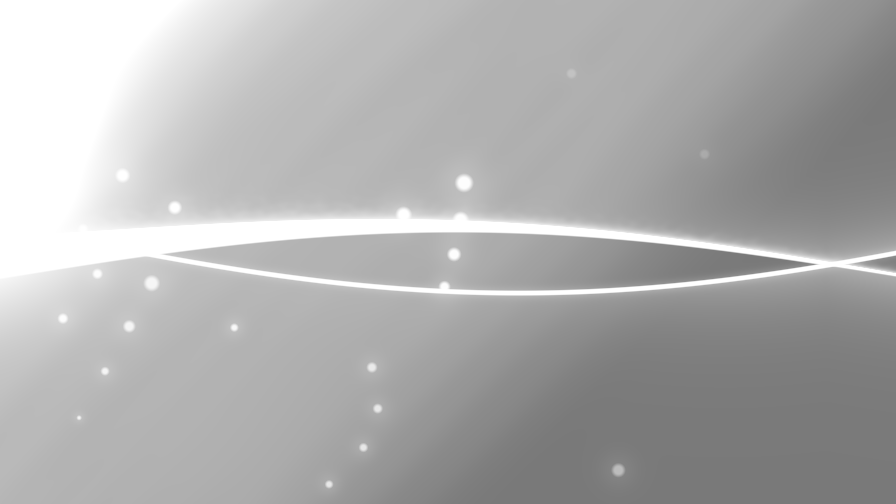
Give the GLSL for this background, as a WebGL 1 fragment shader.

```glsl
precision highp float;
// Silver backdrop: a diagonal grey gradient crossed by two bright arcs that
// enclose a dark lens, with round lights strung along short curved trails.
// Lengths are in canvas heights; brightness is built up by screening light.
uniform vec2 u_resolution;

#define FLOOR_GREY 0.475
#define START_GREY 0.79
#define ARC_TOP vec2(0.903, 0.539)
#define ARC_BOTTOM vec2(1.03, 0.4185)
#define BAND_WIDTH 0.086
#define BAND_TAPER 1.35
#define LINE_HALF_WIDTH 0.005
#define HAZE_REACH 0.075
#define STREAK_AMOUNT 0.018
#define HALO_STRENGTH 0.16

vec2 gradientAt(vec2 cell) {
  float h = fract(sin(dot(cell, vec2(127.1, 311.7))) * 4375.85);
  return vec2(cos(6.2832 * h), sin(6.2832 * h));
}

float gradientNoise(vec2 p) {
  vec2 i = floor(p), f = fract(p);
  vec2 u = f * f * f * (f * (f * 6.0 - 15.0) + 10.0);
  vec2 e = vec2(1.0, 0.0);
  float a = dot(gradientAt(i), f);
  float b = dot(gradientAt(i + e.xy), f - e.xy);
  float c = dot(gradientAt(i + e.yx), f - e.yx);
  float d = dot(gradientAt(i + e.xx), f - e.xx);
  return mix(mix(a, b, u.x), mix(c, d, u.x), u.y);
}

float screen(float base, float light) {
  return base + (1.0 - base) * clamp(light, 0.0, 1.0);
}

float gauss(float d, float radius) {
  return exp(-d * d / (radius * radius));
}

// Soft-edged disc with a faint halo
float orb(vec2 p, vec2 center, float radius, float strength) {
  float d = length(p - center);
  float soft = 0.3 * radius + 1.0 / u_resolution.y;
  float core = 1.0 - smoothstep(radius - soft, radius + soft, d);
  return strength * max(core, HALO_STRENGTH * gauss(d, 3.0 * radius));
}

// Four orbs from one end to the other, pushed sideways by the bulge
float trail(vec2 p, vec2 from, vec2 to, vec2 bulge, vec2 radii, float strength) {
  float dark = 1.0;
  for (int i = 0; i < 4; i++) {
    float t = float(i) / 3.0;
    vec2 center = mix(from, to, t) + bulge * sin(3.1416 * t);
    dark *= 1.0 - orb(p, center, mix(radii.x, radii.y, t), strength);
  }
  return 1.0 - dark;
}

// Diagonal gradient with a white corner, a side glow and faint streaks
float backdrop(vec2 p) {
  float s = p.x + 1.0 - p.y;
  float grey = START_GREY - 0.08 * s - 0.17 * smoothstep(1.4, 2.05, s);
  grey = max(grey, FLOOR_GREY);
  float streak = gradientNoise(vec2(s * 11.0, (p.x + p.y) * 1.3));
  grey += STREAK_AMOUNT * streak * (1.0 - smoothstep(1.7, 2.1, s));
  grey += 0.5 * gauss(s, 0.42);
  grey += 0.25 * gauss(length(p - vec2(0.0, 0.62)), 0.22);
  return min(grey, 1.0);
}

float arcs(vec2 p, float grey) {
  float aa = 1.0 / u_resolution.y;
  float upper = ARC_TOP.y - 0.094 * (1.0 - cos(1.72 * (p.x - ARC_TOP.x)));
  float lower = ARC_BOTTOM.y + 0.125 * (1.0 - cos(1.6 * (p.x - ARC_BOTTOM.x)));
  float width = BAND_WIDTH * exp(-BAND_TAPER * p.x);
  float above = p.y - upper - width;

  // Haze outside the lens, stronger to the right
  float outside = max(p.y - max(upper, lower), min(upper, lower) - p.y);
  float haze = exp(-max(outside, 0.0) / HAZE_REACH) * smoothstep(-aa, aa, outside);
  grey = screen(grey, haze * (0.08 + 0.3 * smoothstep(0.9, 1.7, p.x)));

  // Tapering band: crisp below, a ragged fringe above
  float ragged = 1.0 + 0.35 * gradientNoise(p * vec2(45.0, 70.0));
  float fringe = 0.7 * exp(-max(above, 0.0) * ragged / (0.25 * width + 0.004));
  float band = smoothstep(-aa, aa, p.y - upper);
  band *= max(fringe, 1.0 - smoothstep(-aa, aa, above));

  float d = abs(p.y - lower);
  float line = 1.0 - smoothstep(LINE_HALF_WIDTH - aa, LINE_HALF_WIDTH + aa, d);
  line = max(line, 0.18 * gauss(d, 0.012));
  return screen(screen(grey, band), line);
}

float lights(vec2 p, float grey) {
  // Trails at the left, below and through the middle of the lens
  grey = screen(grey, trail(p, vec2(0.111, 0.738), vec2(0.347, 0.588), vec2(-0.029, 0.016), vec2(0.014, 0.012), 1.0));
  grey = screen(grey, trail(p, vec2(0.039, 0.634), vec2(0.125, 0.368), vec2(0.112, 0.0), vec2(0.009), 0.95));
  grey = screen(grey, trail(p, vec2(0.301, 0.438), vec2(0.157, 0.171), vec2(0.004), vec2(0.014, 0.004), 0.85));
  grey = screen(grey, trail(p, vec2(0.738, 0.271), vec2(0.653, 0.039), vec2(0.046, -0.005), vec2(0.009, 0.007), 0.75));
  grey = screen(grey, trail(p, vec2(0.921, 0.637), vec2(0.882, 0.431), vec2(0.007, -0.005), vec2(0.016, 0.010), 0.98));

  // Large glow and lone lights
  vec2 sun = vec2(0.074, 0.85);
  grey = screen(grey, orb(p, sun, 0.058, 1.0) + 0.5 * gauss(length(p - sun), 0.095));
  grey = screen(grey, orb(p, vec2(0.801, 0.574), 0.014, 1.0));
  grey = screen(grey, orb(p, vec2(0.465, 0.35), 0.007, 0.9));
  grey = screen(grey, orb(p, vec2(1.227, 0.067), 0.012, 0.5));
  grey = screen(grey, orb(p, vec2(1.134, 0.854), 0.009, 0.25));
  return screen(grey, orb(p, vec2(1.398, 0.694), 0.009, 0.2));
}

void main() {
  vec2 p = gl_FragCoord.xy / u_resolution.y;
  float grey = lights(p, arcs(p, backdrop(p)));
  gl_FragColor = vec4(vec3(grey), 1.0);
}
```
